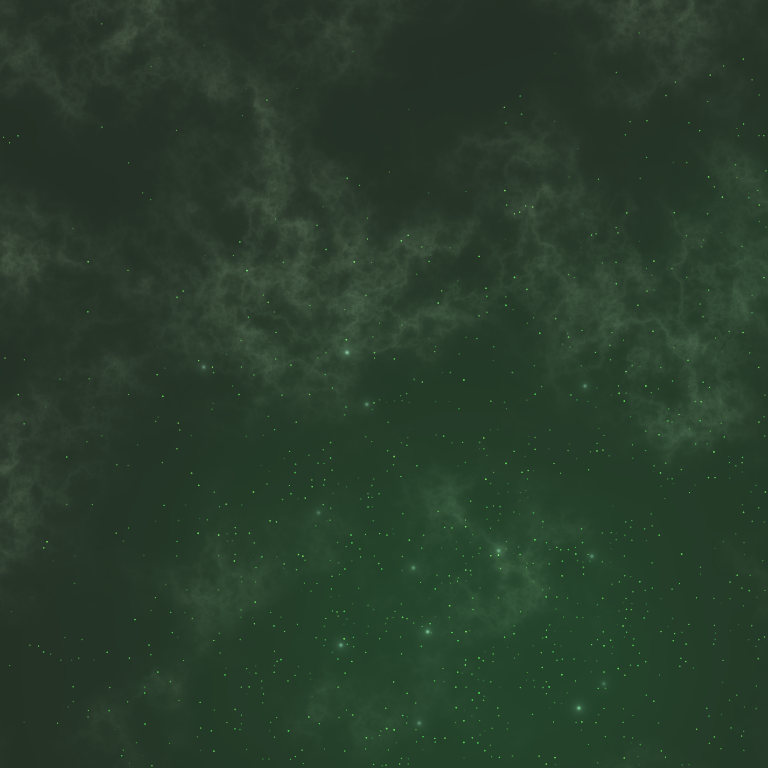
Write a WebGL 1 fragment shader that draws this texture.

```glsl
precision highp float;
uniform vec2 u_resolution;

const vec3 SKY_COLOR = vec3(0.143, 0.186, 0.146);
const vec3 GLOW_COLOR = vec3(0.139, 0.268, 0.168);
const vec3 WISP_COLOR = vec3(0.105, 0.125, 0.098);
const vec3 STAR_GREEN = vec3(0.16, 0.70, 0.20);
const vec3 STAR_LIME = vec3(0.36, 0.70, 0.22);
const vec3 BEACON_COLOR = vec3(0.36, 0.54, 0.44);
const vec2 GLOW_CENTER = vec2(0.63, 0.16);
const vec2 GLOW_SIZE = vec2(0.44, 0.42);
const vec2 SIDE_CENTER = vec2(1.04, 0.68);
const float SIDE_SIZE = 0.24;
const float SIDE_LEVEL = 0.36;
const float WISP_SCALE = 4.2;
const float WISP_SHARPNESS = 9.0;
const float WISP_GAIN = 0.62;
const float SOFT_GAIN = 0.45;
const float STAR_CELLS = 110.0;
const float STAR_RADIUS = 0.00105;
const float STAR_MIN_SHARE = 0.005;
const float STAR_GLOW_SHARE = 0.23;
const int BEACON_COUNT = 13;
const vec2 BEACON_CENTER = vec2(0.60, 0.30);
const vec2 BEACON_SPREAD = vec2(0.68, 0.54);

float hash(vec2 p) {
  vec3 q = fract(vec3(p.xyx) * 0.1031);
  q += dot(q, q.yzx + 33.33);
  return fract((q.x + q.y) * q.z);
}

vec2 hash2(vec2 p) {
  return vec2(hash(p + 17.3), hash(p + 71.9));
}

// Gradient noise, roughly -0.7 to 0.7
float corner(vec2 cell, vec2 offset) {
  float angle = 6.2832 * hash(cell);
  return dot(vec2(cos(angle), sin(angle)), offset);
}

float noise(vec2 p) {
  vec2 i = floor(p), f = fract(p);
  vec2 u = f * f * f * (f * (f * 6.0 - 15.0) + 10.0);
  vec2 e = vec2(1.0, 0.0);
  return mix(mix(corner(i, f), corner(i + e, f - e), u.x),
             mix(corner(i + e.yx, f - e.yx), corner(i + 1.0, f - 1.0), u.x), u.y);
}

float fbm(vec2 p, float gain) {
  float sum = 0.0, amp = 0.7;
  for (int i = 0; i < 7; i++) {
    sum += amp * noise(p);
    p = mat2(0.8, 0.6, -0.6, 0.8) * p * 2.03 + 5.7;
    amp *= gain;
  }
  return sum;
}

// Bright crinkled threads along the zero line of rough noise
float threads(vec2 p) {
  return exp(-WISP_SHARPNESS * abs(fbm(p, WISP_GAIN)));
}

float wisps(vec2 p) {
  float height = 0.22 * (p.y - 0.5);
  float cover = smoothstep(-0.22, 0.42, fbm(p * 4.0 + 23.0, SOFT_GAIN) + height);
  float lace = 0.75 * threads(p * WISP_SCALE + 12.0);
  lace += 0.55 * threads(p * WISP_SCALE * 2.1 + 37.0);
  return cover * lace;
}

float glow(vec2 p) {
  vec2 q = (p - GLOW_CENTER) / GLOW_SIZE;
  vec2 s = (p - SIDE_CENTER) / SIDE_SIZE;
  return min(exp(-dot(q, q)) + SIDE_LEVEL * exp(-dot(s, s)), 1.0);
}

vec3 smallStars(vec2 p, float pixel) {
  vec2 cell = floor(p * STAR_CELLS);
  vec2 center = (cell + 0.22 + 0.56 * hash2(cell)) / STAR_CELLS;
  float clump = 1.0 + 1.5 * noise(center * 13.0);
  float share = (STAR_MIN_SHARE + STAR_GLOW_SHARE * glow(center)) * clump;
  float present = step(hash(cell + 5.0), share);
  float radius = STAR_RADIUS * mix(0.7, 1.15, hash(cell + 131.0));
  float disc = 1.0 - smoothstep(radius - 0.5 * pixel, radius + 0.5 * pixel, length(p - center));
  float level = mix(0.12, 0.85, hash(cell + 211.0));
  vec3 tint = mix(STAR_GREEN, STAR_LIME, hash(cell + 307.0));
  return tint * disc * present * level;
}

// Few bright stars with a soft halo
float beacons(vec2 p) {
  float light = 0.0;
  for (int i = 0; i < BEACON_COUNT; i++) {
    vec2 id = vec2(float(i) * 3.7, 8.3);
    float d = length(p - BEACON_CENTER - (hash2(id) - 0.5) * BEACON_SPREAD);
    float level = mix(0.35, 1.0, hash(id + 53.0));
    light += level * (0.70 * exp(-d * d / 0.000005) + 0.38 * exp(-d / 0.0055));
  }
  return light;
}

void main() {
  float side = min(u_resolution.x, u_resolution.y);
  vec2 p = gl_FragCoord.xy / side;
  float haze = glow(p) * (1.0 + 0.25 * fbm(p * 4.0 + 60.0, SOFT_GAIN));
  vec3 color = mix(SKY_COLOR, GLOW_COLOR, clamp(haze, 0.0, 1.0));
  color += WISP_COLOR * wisps(p);
  color += smallStars(p, 1.0 / side);
  color += BEACON_COLOR * beacons(p);
  gl_FragColor = vec4(color, 1.0);
}
```
